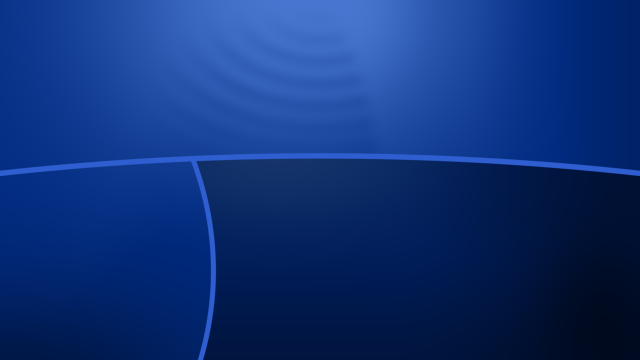
Give the GLSL for this background, as a WebGL 2 fragment shader.

```glsl
#version 300 es
precision highp float;
// Blue panels split by two thin arcs, with a rippled glow at the top.

uniform vec2 u_resolution;
out vec4 fragColor;

const float TAU = 6.2831853;
const vec3 ROYAL = vec3(0.0, 0.165, 0.50);
const vec3 SKY   = vec3(0.28, 0.46, 0.81);
const vec3 NAVY  = vec3(0.0, 0.115, 0.355);
const vec3 SLATE = vec3(0.085, 0.205, 0.42);
const vec3 LINE  = vec3(0.18, 0.37, 0.81);

// Soft elliptical spot, 1 at its centre.
float spot(vec2 p, vec2 center, vec2 size) {
    vec2 q = (p - center) / size;
    return exp(-dot(q, q));
}

// Signed distance to a circle, negative inside.
float circle(vec2 p, vec2 center, float radius) {
    return length(p - center) - radius;
}

// Smooth coverage of the inside of a distance field.
float fill(float dist, float pixel) {
    return 1.0 - smoothstep(-0.75 * pixel, 0.75 * pixel, dist);
}

// Widening fan with a crisp right side and a soft left side.
float fan(vec2 p) {
    float depth = 1.0 - p.y;
    float right = 0.03 + 0.52 * depth - 0.48 * depth * depth;
    float left = -0.32 - 0.38 * depth;
    float sides = smoothstep(left - 0.1, left + 0.2, p.x)
                * (1.0 - smoothstep(right - 0.035, right + 0.025, p.x));
    return sides * smoothstep(0.0, 0.16, depth);
}

// Flattened concentric waves around a point.
float ripples(vec2 p, vec2 center, float spacing) {
    float radius = length((p - center) * vec2(0.72, 1.0));
    return sin(TAU * radius / spacing);
}

// Bright backdrop: royal blue lifted by the glow, dim in the corners.
vec3 litPanel(vec2 p) {
    float glow = spot(p, vec2(-0.09, 1.0), vec2(0.56, 0.48));
    float fade = smoothstep(0.52, 0.78, p.y);
    glow += fan(p) * (0.055 * fade * ripples(p, vec2(0.0, 1.0), 0.062) - 0.10);
    glow += 0.12 * spot(p, vec2(0.14, 0.96), vec2(0.12, 0.2));
    glow *= 1.0 - smoothstep(0.4, 0.8, p.x);
    vec3 color = mix(ROYAL, SKY, clamp(glow, 0.0, 1.0));
    color *= 1.0 - 0.5 * spot(p, vec2(-0.85, -0.1), vec2(0.6, 0.3));
    color *= 1.0 - 0.22 * smoothstep(0.6, 0.95, p.x);
    return color;
}

// Dark lower panel: pale near its top left, nearly black at the right.
vec3 darkPanel(vec2 p) {
    float haze = spot(p, vec2(-0.12, 0.58), vec2(0.42, 0.2));
    vec3 color = mix(NAVY, SLATE, haze);
    color *= 1.0 - 0.32 * smoothstep(0.35, -0.05, p.y);
    color *= 1.0 - 0.42 * smoothstep(0.2, 0.9, p.x);
    color *= 1.0 - 0.3 * spot(p, vec2(0.77, 0.14), vec2(0.15, 0.2));
    return color;
}

void main() {
    float pixel = 1.0 / u_resolution.y;
    vec2 p = (gl_FragCoord.xy - vec2(0.5 * u_resolution.x, 0.0)) * pixel;

    // Arcs that divide the canvas.
    float horizon = circle(p, vec2(0.0, -7.583), 8.15);
    float divider = circle(p, vec2(-1.164, 0.248), 0.868);

    // Panels.
    float below = fill(horizon, pixel);
    float dark = below * fill(-divider, pixel);
    vec3 color = mix(litPanel(p), darkPanel(p), dark);

    // Outlines; the divider stops at the horizon.
    float outline = max(fill(abs(horizon) - 0.0075, pixel),
                        below * fill(abs(divider) - 0.007, pixel));
    color = mix(color, LINE, outline);

    fragColor = vec4(color, 1.0);
}
```
